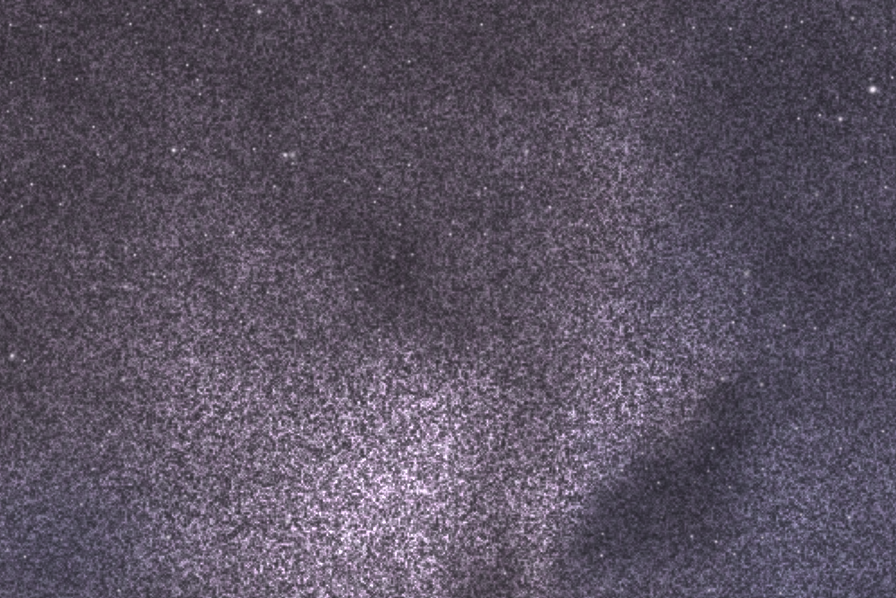
Write a Shadertoy shader that draws this texture.

```glsl
#define BASE_LEVEL 0.285
#define GRAIN_FREQ 190.0
#define GRAIN_DARK 1.0
#define GRAIN_BRIGHT 1.75
#define CLOUD_AMOUNT 0.10
#define WEAVE_AMOUNT 0.10
#define ROSE_TINT vec3(1.01, 0.905, 1.06)
#define BLUE_TINT vec3(0.965, 0.92, 1.16)
#define STAR_COLOR vec3(0.95, 0.91, 0.97)

float hash(vec2 p) {
    vec3 q = fract(vec3(p.xyx) * 0.1031);
    q += dot(q, q.yzx + 33.33);
    return fract((q.x + q.y) * q.z);
}

float valueNoise(vec2 p) {
    vec2 cell = floor(p), f = fract(p);
    f = f * f * (3.0 - 2.0 * f);
    return mix(mix(hash(cell), hash(cell + vec2(1, 0)), f.x),
               mix(hash(cell + vec2(0, 1)), hash(cell + vec2(1, 1)), f.x), f.y);
}

float fbm(vec2 p) {
    float sum = 0.0, amp = 0.5;
    for (int i = 0; i < 5; i++) {
        sum += amp * valueNoise(p);
        p = mat2(1.6, 1.2, -1.2, 1.6) * p + 7.3;
        amp *= 0.5;
    }
    return sum;
}

// Soft elliptical patch, its long axis turned by angle
float patchAt(vec2 p, vec2 centre, vec2 size, float angle) {
    float c = cos(angle), s = sin(angle);
    vec2 q = mat2(c, -s, s, c) * (p - centre) / size;
    return exp(-dot(q, q));
}

// Broad light and dark lanes of the haze
float hazeLevel(vec2 p) {
    float level = BASE_LEVEL;
    level += 0.19 * patchAt(p, vec2(0.66, 0.12), vec2(0.38, 0.30), 0.0);
    level += 0.13 * patchAt(p, vec2(0.70, 0.25), vec2(0.25, 0.10), 0.95);
    level += 0.09 * patchAt(p, vec2(0.36, 0.48), vec2(0.22, 0.30), 0.0);
    level += 0.10 * patchAt(p, vec2(1.02, 0.60), vec2(0.32, 0.14), 1.65);
    level += 0.10 * patchAt(p, vec2(1.01, 0.27), vec2(0.25, 0.08), 0.80);
    level += 0.07 * patchAt(p, vec2(1.40, 0.15), vec2(0.30, 0.25), 0.0);
    level += 0.04 * patchAt(p, vec2(0.05, 0.20), vec2(0.20, 0.20), 0.0);
    level -= 0.13 * patchAt(p, vec2(1.10, 0.16), vec2(0.20, 0.09), 0.80);
    level -= 0.06 * patchAt(p, vec2(0.70, 0.49), vec2(0.12, 0.08), -0.8);
    level -= 0.14 * patchAt(p, vec2(0.81, 0.08), vec2(0.12, 0.05), 1.20);
    return level;
}

// One star in some cells of a grid, kept clear of the cell borders
float starLayer(vec2 p, float freq, float share, float radius, float seed) {
    vec2 cell = floor(p * freq);
    vec2 key = cell + seed;
    vec2 centre = cell + 0.2 + 0.6 * vec2(hash(key + 11.7), hash(key + 47.1));
    float d = length(p - centre / freq) / radius;
    float power = 0.35 + 0.65 * hash(key + 83.9);
    return step(hash(key), share) * power * exp(-d * d);
}

void mainImage(out vec4 fragColor, in vec2 fragCoord) {
    vec2 p = fragCoord / iResolution.y;

    // Haze with ragged edges
    vec2 warp = vec2(fbm(p * 6.0), fbm(p * 6.0 + 31.0)) - 0.48;
    float level = hazeLevel(p + 0.16 * warp);
    level += CLOUD_AMOUNT * (fbm(p * 9.0 + 5.0) - 0.48);
    float glow = smoothstep(0.27, 0.50, level);

    // Fine speckle, stronger in the light
    float grain = 0.55 * valueNoise(p * GRAIN_FREQ)
                + 0.45 * valueNoise(p * GRAIN_FREQ * 1.75 + 19.0) - 0.5;
    level *= exp(mix(GRAIN_DARK, GRAIN_BRIGHT, glow) * grain);

    // Faint upright threads at the centre, level ones at lower left
    float upright = valueNoise(vec2(p.x * 150.0, p.y * 5.0)) - 0.5;
    float across = valueNoise(vec2(p.x * 9.0, p.y * 130.0)) - 0.5;
    level *= 1.0 + WEAVE_AMOUNT * (2.0 * upright * patchAt(p, vec2(0.81, 0.35), vec2(0.14, 0.45), 0.0)
                                 + 1.5 * across * patchAt(p, vec2(0.45, 0.15), vec2(0.30, 0.22), 0.0));

    // Rose on the left, blue on the right and in the lower left corner
    float blue = smoothstep(0.85, 1.35, p.x + 0.5 * warp.x) * (1.0 - 0.5 * p.y);
    blue += 0.8 * patchAt(p, vec2(0.08, 0.08), vec2(0.22, 0.16), 0.0);
    vec3 color = level * mix(ROSE_TINT, BLUE_TINT, clamp(blue, 0.0, 1.0));
    color *= 1.0 + 0.05 * (valueNoise(p * 110.0 + 63.0) - 0.5) * vec3(1.0, -0.6, 0.8);

    // Dust of small stars and a few large ones
    float stars = 0.8 * starLayer(p, 34.0, 0.15, 0.0024, 3.0)
                + starLayer(p, 13.0, 0.10, 0.0036, 71.0)
                + 1.2 * starLayer(p, 5.0, 0.16, 0.0055, 137.0);
    color = mix(color, STAR_COLOR, clamp(stars, 0.0, 1.0));

    fragColor = vec4(color, 1.0);
}
```
